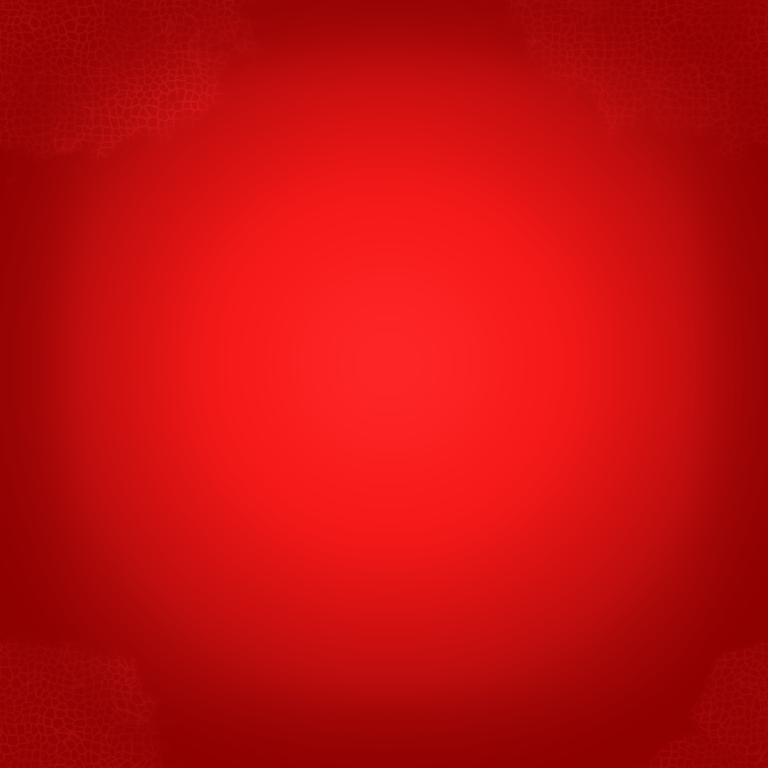
Give the GLSL for this background, as a WebGL 2 fragment shader.

```glsl
#version 300 es
precision highp float;
// A red backdrop: a broad soft glow fading to deep crimson at the borders,
// with faint coral lace in the four corners. The glow is a blended radial ramp;
// the lace is cellular edges plus noise veins, masked by ragged ellipses.

uniform vec2 u_resolution;
out vec4 fragColor;

vec2 hash2(vec2 p) {
    vec3 q = fract(vec3(p.xyx) * vec3(0.1031, 0.1030, 0.0973));
    q += dot(q, q.yzx + 33.33);
    return fract((q.xx + q.yz) * q.zy);
}

float gradientNoise(vec2 p) {
    vec2 cell = floor(p), f = fract(p);
    vec2 w = f * f * f * (f * (f * 6.0 - 15.0) + 10.0);
    float a = dot(hash2(cell) * 2.0 - 1.0, f);
    float b = dot(hash2(cell + vec2(1, 0)) * 2.0 - 1.0, f - vec2(1, 0));
    float c = dot(hash2(cell + vec2(0, 1)) * 2.0 - 1.0, f - vec2(0, 1));
    float d = dot(hash2(cell + vec2(1, 1)) * 2.0 - 1.0, f - vec2(1, 1));
    return mix(mix(a, b, w.x), mix(c, d, w.x), w.y);
}

// Gap between the nearest and second nearest cell seeds: zero on cell walls
float cellWall(vec2 p) {
    vec2 cell = floor(p), f = fract(p);
    float nearest = 8.0, second = 8.0;
    for (int y = -1; y <= 1; y++) {
        for (int x = -1; x <= 1; x++) {
            vec2 o = vec2(x, y);
            float d = length(o + 0.15 + 0.7 * hash2(cell + o) - f);
            second = min(second, max(nearest, d));
            nearest = min(nearest, d);
        }
    }
    return second - nearest;
}

// Soft coverage of an ellipse whose rim is made ragged by noise
float patchMask(vec2 p, vec2 center, vec2 radius, float ragged) {
    float d = length((p - center) / radius) + ragged;
    return 1.0 - smoothstep(0.88, 1.04, d);
}

vec3 glow(vec2 p) {
    vec2 q = p - vec2(0.505, 0.525);
    float r = length(q * vec2(0.98, 1.0));
    r += 0.012 * gradientNoise(p * 3.0);
    vec3 color = mix(vec3(0.995, 0.145, 0.15), vec3(0.97, 0.10, 0.10), smoothstep(0.02, 0.23, r));
    color = mix(color, vec3(0.83, 0.065, 0.065), smoothstep(0.19, 0.36, r));
    color = mix(color, vec3(0.69, 0.04, 0.04), smoothstep(0.31, 0.48, r));
    color = mix(color, vec3(0.56, 0.0, 0.005), smoothstep(0.40, 0.59, r));
    // Extra darkening close to the borders
    vec2 border = min(p, 1.0 - p);
    float edge = 1.0 - smoothstep(0.0, 0.13, min(border.x, border.y));
    return mix(color, vec3(0.56, 0.0, 0.005), 0.45 * edge);
}

void main() {
    vec2 p = gl_FragCoord.xy / u_resolution;
    vec3 color = glow(p);

    // Corner patches
    float ragged = 0.22 * gradientNoise(p * 17.0) + 0.12 * gradientNoise(p * 41.0);
    float lace = patchMask(p, vec2(0.05, 1.03), vec2(0.29, 0.25), ragged);
    lace = max(lace, 0.75 * patchMask(p, vec2(1.02, 1.03), vec2(0.38, 0.23), ragged));
    lace = max(lace, patchMask(p, vec2(0.06, 0.02), vec2(0.17, 0.15), ragged));
    lace = max(lace, patchMask(p, vec2(1.0, 0.08), vec2(0.10, 0.085), ragged));
    lace = max(lace, 0.7 * patchMask(p, vec2(1.0, 0.0), vec2(0.18, 0.05), ragged));

    // Fine mesh and a few longer branching veins
    vec2 warp = vec2(gradientNoise(p * 23.0), gradientNoise(p * 23.0 + 7.3));
    float mesh = 1.0 - smoothstep(0.04, 0.32, cellWall(p * 92.0 + warp * 1.2));
    float ridge = abs(gradientNoise(p * vec2(13.0, 19.0) + warp * 0.6));
    float vein = 1.0 - smoothstep(0.0, 0.035, ridge);
    float shade = 0.7 + 0.9 * gradientNoise(p * 11.0 + 3.0);
    color += lace * vec3(0.075, 0.04, 0.04) * (0.25 + 0.75 * mesh * shade + 0.3 * vein);

    fragColor = vec4(clamp(color, 0.0, 1.0), 1.0);
}
```
